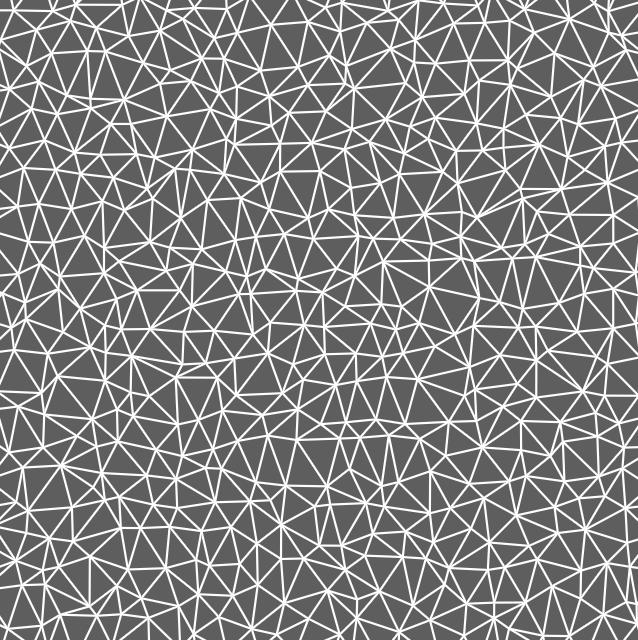
Give the GLSL for this pattern, as a Shadertoy shader.

```glsl
#define CELLS 21.5          // mesh points across the canvas height
#define JITTER 0.76         // random shift of a point, in cells
#define ROW_SHIFT 0.25      // sideways shift of alternate rows, in cells
#define LINE_WIDTH 0.0034   // stroke width, in canvas heights
#define FACE_COLOR vec3(0.37)
#define LINE_COLOR vec3(0.995)

const int SIDE = 6;
const int COUNT = SIDE * SIDE;
const int MAX_STEPS = 12;

vec2 hash22(vec2 p) {
    vec3 q = fract(vec3(p.xyx) * vec3(0.1031, 0.1030, 0.0973));
    q += dot(q, q.yzx + 33.33);
    return fract((q.xx + q.yz) * q.zy);
}

// One scattered mesh point per cell, with staggered rows
vec2 meshPoint(vec2 cell) {
    float stagger = ROW_SHIFT * (2.0 * mod(cell.y, 2.0) - 1.0);
    vec2 shift = JITTER * (hash22(cell + 71.0) - 0.5);
    return cell + 0.5 + vec2(stagger, 0.0) + shift;
}

float cross2(vec2 a, vec2 b) {
    return a.x * b.y - a.y * b.x;
}

float segmentDistance(vec2 p, vec2 a, vec2 b) {
    vec2 ab = b - a;
    float t = clamp(dot(p - a, ab) / dot(ab, ab), 0.0, 1.0);
    return length(p - a - ab * t);
}

// Distance to the nearest edge of the Delaunay triangulation
float meshDistance(vec2 p) {
    vec2 points[COUNT];
    vec2 corner = floor(p + 0.5) - float(SIDE / 2);

    // Gather nearby points; the closest one starts the search
    vec2 a = vec2(0.0);
    float best = 1e9;
    for (int i = 0; i < COUNT; i++) {
        points[i] = meshPoint(corner + vec2(i % SIDE, i / SIDE));
        float d = distance(points[i], p);
        if (d < best) { best = d; a = points[i]; }
    }

    // A point and its nearest neighbour always share an edge
    vec2 b = a;
    best = 1e9;
    for (int i = 0; i < COUNT; i++) {
        float d = distance(points[i], a);
        if (d > 1e-4 && d < best) { best = d; b = points[i]; }
    }
    if (cross2(b - a, p - a) < 0.0) {
        vec2 swapped = a;
        a = b;
        b = swapped;
    }

    // Walk from triangle to triangle until one encloses p
    vec2 c = a;
    for (int stepIndex = 0; stepIndex < MAX_STEPS; stepIndex++) {
        // The widest viewing angle gives the empty circumcircle
        float minCot = 1e9;
        for (int i = 0; i < COUNT; i++) {
            vec2 q = points[i];
            float area = cross2(b - a, q - a);
            if (area > 1e-4) {
                float cot = dot(a - q, b - q) / area;
                if (cot < minCot) { minCot = cot; c = q; }
            }
        }
        if (cross2(c - b, p - b) < 0.0) a = c;
        else if (cross2(a - c, p - c) < 0.0) b = c;
        else break;
    }

    return min(segmentDistance(p, a, b),
           min(segmentDistance(p, b, c), segmentDistance(p, c, a)));
}

void mainImage(out vec4 fragColor, in vec2 fragCoord) {
    float pixel = 1.0 / iResolution.y;
    float d = meshDistance(fragCoord * pixel * CELLS) / CELLS;

    // Stroke with a one-pixel soft edge
    float stroke = clamp(0.5 + (0.5 * LINE_WIDTH - d) / pixel, 0.0, 1.0);
    fragColor = vec4(mix(FACE_COLOR, LINE_COLOR, stroke), 1.0);
}
```
